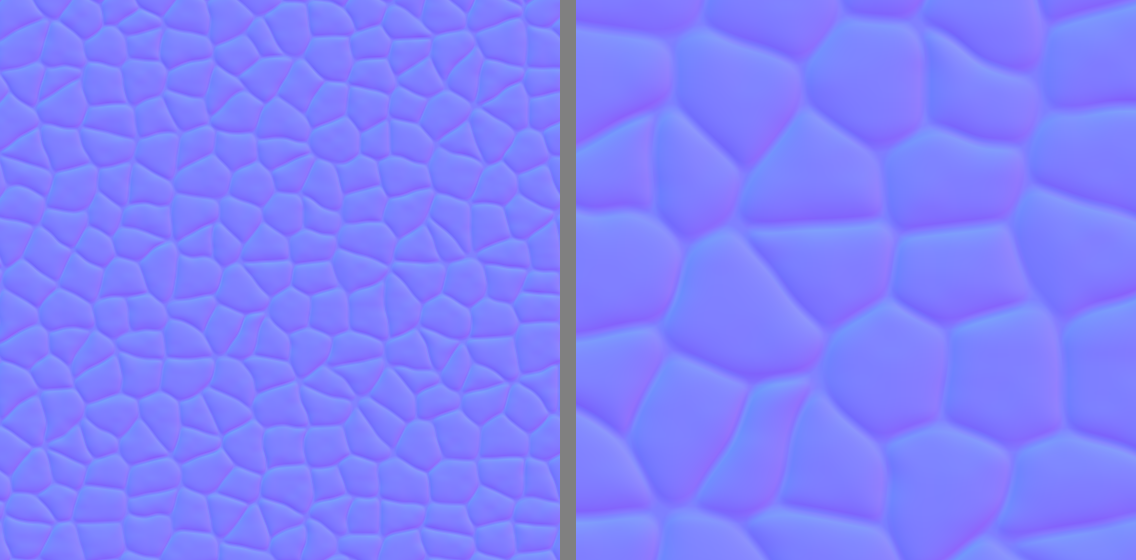
Left: the whole. Right: its middle third, enlarged.
Reproduce this texture map procedurally as a Shadertoy shader.

```glsl
const vec2 GRID = vec2(13.0, 17.0);   // cells across and up the canvas
const float JITTER = 0.84;            // scatter of the cell centres
const float GROOVE_WIDTH = 0.0085;    // falloff from crease to plateau
const float CELL_HEIGHT = 0.0027;
const float CORNER_SHARPNESS = 260.0;
const float SAMPLE_STEP = 0.0036;     // slope sampling distance, softens creases

vec2 hash22(vec2 p) {
    vec3 q = fract(p.xyx * vec3(0.1031, 0.1030, 0.0973));
    q += dot(q, q.yzx + 33.33);
    return fract((q.xx + q.yz) * q.zy);
}

float valueNoise(vec2 p) {
    vec2 cell = floor(p);
    vec2 f = fract(p);
    f = f * f * f * (f * (f * 6.0 - 15.0) + 10.0);
    float bottom = mix(hash22(cell).x, hash22(cell + vec2(1, 0)).x, f.x);
    float top = mix(hash22(cell + vec2(0, 1)).x, hash22(cell + vec2(1, 1)).x, f.x);
    return mix(bottom, top, f.y);
}

// Centre of a grain, in canvas units
vec2 grainCentre(vec2 cell, vec2 grid) {
    return (cell + 0.5 + JITTER * (hash22(cell + 17.0) - 0.5)) / grid;
}

// Distance to the nearest crease, with rounded corners
float creaseDistance(vec2 p, vec2 grid) {
    vec2 home = floor(p * grid);
    vec2 nearestCell = home;
    vec2 nearest = vec2(0.0);
    float best = 1e5;
    for (int y = -1; y <= 1; y++)
    for (int x = -1; x <= 1; x++) {
        vec2 cell = home + vec2(x, y);
        vec2 offset = grainCentre(cell, grid) - p;
        float d = dot(offset, offset);
        if (d < best) {
            best = d;
            nearest = offset;
            nearestCell = cell;
        }
    }

    // Smooth minimum over the borders with all neighbours
    float sum = 0.0;
    for (int y = -2; y <= 2; y++)
    for (int x = -2; x <= 2; x++) {
        if (x == 0 && y == 0) continue;
        vec2 offset = grainCentre(nearestCell + vec2(x, y), grid) - p;
        float border = dot(0.5 * (nearest + offset), normalize(offset - nearest));
        sum += exp(-CORNER_SHARPNESS * border);
    }
    return max(-log(sum) / CORNER_SHARPNESS, 0.0);
}

// Leather relief: domed grains, a little bending and fine wrinkles
float leatherHeight(vec2 p) {
    vec2 bend = vec2(valueNoise(p * 24.0), valueNoise(p * 24.0 + 51.0)) - 0.5;
    float d = creaseDistance(p + 0.011 * bend, GRID);
    float grain = CELL_HEIGHT * (1.0 - exp(-d / GROOVE_WIDTH));
    float wrinkles = 0.0005 * valueNoise(p * vec2(48.0, 58.0) + 9.0);
    return grain + wrinkles;
}

vec2 heightSlope(vec2 p, float stepSize) {
    vec2 e = vec2(stepSize, 0.0);
    return vec2(leatherHeight(p + e.xy) - leatherHeight(p - e.xy),
                leatherHeight(p + e.yx) - leatherHeight(p - e.yx)) / (2.0 * stepSize);
}

// Pack a unit normal into colour
vec3 encodeNormal(vec2 slope) {
    return 0.5 + 0.5 * normalize(vec3(-slope, 1.0));
}

void mainImage(out vec4 fragColor, in vec2 fragCoord) {
    vec2 p = fragCoord / iResolution.y;
    vec2 slope = heightSlope(p, SAMPLE_STEP) * vec2(0.65, 1.0);
    fragColor = vec4(encodeNormal(slope), 1.0);
}
```
